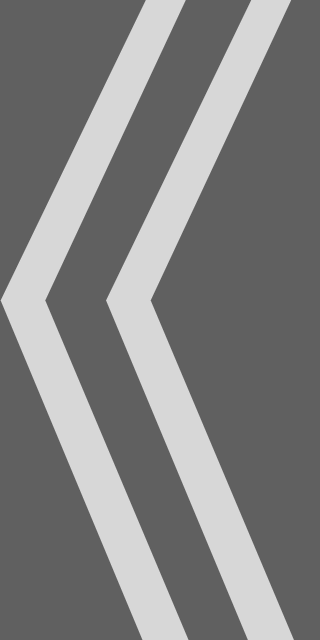
Write a Shadertoy shader that draws this pattern.

```glsl
// Two pale left-pointing chevron bands on flat grey, one bend high.
// Each band is the area between two bent edges, measured as signed distances
// in canvas widths; a short loop places the copies across.

const vec3 GROUND = vec3(0.376);
const vec3 BAND = vec3(0.843);
const int BAND_COUNT = 2;
const float BAND_SPACING = 0.3294;
const float BEND_HEIGHT = 1.0612 / 2.0;   // fraction of canvas height

// Signed distance to a bent edge, positive to its right.
// slopes: sideways run per unit of height, below (x) and above (y) the bend.
float bentEdge(vec2 p, float apexX, vec2 slopes) {
    float slope = p.y < 0.0 ? slopes.x : slopes.y;
    return (p.x - apexX - slope * abs(p.y)) * inversesqrt(1.0 + slope * slope);
}

// Signed distance to one chevron band, negative inside.
float chevron(vec2 p) {
    float outer = bentEdge(p, 0.002, vec2(0.4177, 0.4833));
    float inner = bentEdge(p, 0.1415, vec2(0.4219, 0.4678));
    return max(-outer, inner);
}

// Antialiased coverage of a shape across one pixel.
float coverage(float dist, float pixel) {
    return clamp(0.5 - dist / pixel, 0.0, 1.0);
}

void mainImage(out vec4 fragColor, in vec2 fragCoord) {
    // Canvas is one unit wide and two high, with the bend at y = 0
    vec2 p = fragCoord / iResolution.xy * vec2(1.0, 2.0);
    p.y -= 2.0 * BEND_HEIGHT;
    float pixel = 1.0 / iResolution.x;

    // Repeat the band across
    float mask = 0.0;
    for (int i = 0; i < BAND_COUNT; i++) {
        vec2 local = p - vec2(float(i) * BAND_SPACING, 0.0);
        mask = max(mask, coverage(chevron(local), pixel));
    }

    fragColor = vec4(mix(GROUND, BAND, mask), 1.0);
}
```
